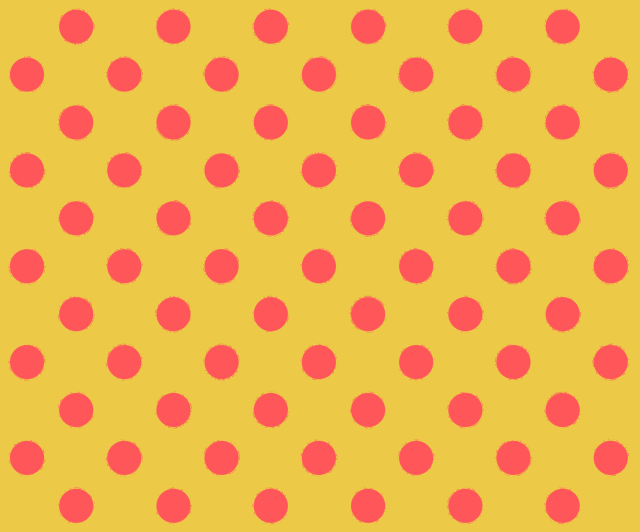
Reproduce this pattern procedurally as a WebGL 1 fragment shader.

```glsl
precision mediump float;
precision highp float;

uniform vec2 u_resolution;

// Lengths are fractions of the canvas width.
#define GROUND vec3(0.927, 0.790, 0.278)
#define DOT vec3(1.0, 0.340, 0.350)
#define PITCH vec2(0.15202, 0.07487)
#define FIRST_DOT vec2(0.1191, 0.0409)
#define ROW_SHIFT 0.506
#define RADIUS 0.0267
#define FRINGE_WIDTH 0.0032
#define FRINGE_STRENGTH 0.5
#define SPECK_SCALE 440.0
#define PATCH_SCALE 95.0

float hash(vec2 p) {
  return fract(sin(dot(p, vec2(12.9898, 78.233))) * 43758.5453);
}

float valueNoise(vec2 p) {
  vec2 cell = floor(p);
  vec2 f = fract(p);
  f = f * f * (3.0 - 2.0 * f);
  float low = mix(hash(cell), hash(cell + vec2(1.0, 0.0)), f.x);
  float high = mix(hash(cell + vec2(0.0, 1.0)), hash(cell + 1.0), f.x);
  return mix(low, high, f.y);
}

// Signed distance to the nearest dot; every second row is shifted.
float dotDistance(vec2 p) {
  vec2 grid = (p - FIRST_DOT) / PITCH;
  float row = floor(grid.y + 0.5);
  grid.x += ROW_SHIFT * mod(row, 2.0);
  vec2 offset = (fract(grid + 0.5) - 0.5) * PITCH;
  return length(offset) - RADIUS;
}

// Broken specks hugging the outside of each dot.
float fringe(vec2 p, float d) {
  float ring = 1.0 - smoothstep(0.4 * FRINGE_WIDTH, FRINGE_WIDTH, d);
  float specks = smoothstep(0.45, 0.7, valueNoise(p * SPECK_SCALE));
  float patches = smoothstep(0.2, 0.5, valueNoise(p * PATCH_SCALE));
  return FRINGE_STRENGTH * ring * specks * patches;
}

void main() {
  vec2 p = gl_FragCoord.xy / u_resolution.x;
  float pixel = 1.0 / u_resolution.x;
  float d = dotDistance(p);

  float disc = 1.0 - smoothstep(-0.7 * pixel, 0.7 * pixel, d);
  float ink = max(disc, fringe(p, d));
  gl_FragColor = vec4(mix(GROUND, DOT, ink), 1.0);
}
```
